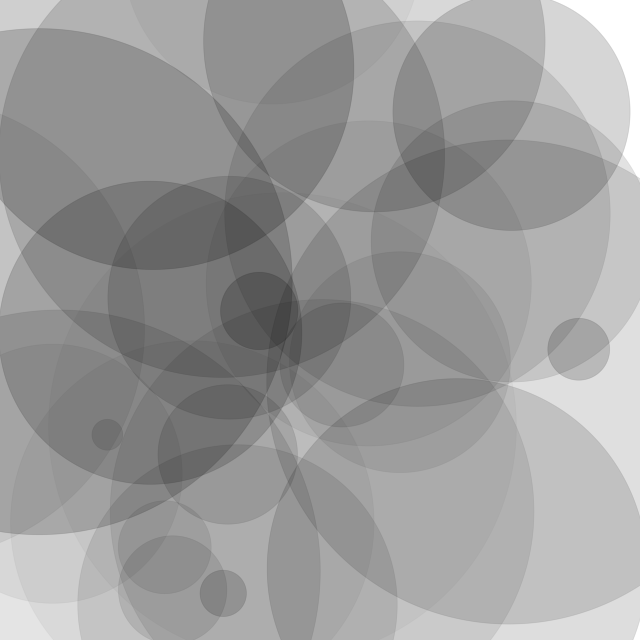
Reproduce this background procedurally as a Shadertoy shader.

```glsl
// Overlapping translucent grey discs with fine dark rims on white.

const int LARGE_COUNT = 21;
const int SMALL_COUNT = 8;
const float GOLDEN_ANGLE = 2.39996;
const float RIM_WIDTH = 0.0016;
const float RIM_STRENGTH = 0.55;

float hash(float n) {
    return fract(sin(n * 12.9898) * 43758.5453);
}

vec2 hash2(float n) {
    return vec2(hash(n), hash(n + 57.31));
}

// Light left after passing through one disc and its rim.
float discLight(vec2 p, vec2 center, float radius, float opacity, float pixel) {
    float d = length(p - center) - radius;
    float fill = smoothstep(0.75, -0.75, d / pixel);
    float halfRim = 0.5 * RIM_WIDTH;
    float rim = smoothstep(halfRim + 0.5 * pixel, halfRim - 0.5 * pixel, abs(d));
    // Keep the rim's total weight steady when it is thinner than a pixel.
    rim *= min(1.0, RIM_WIDTH / pixel);
    return (1.0 - opacity * fill) * (1.0 - RIM_STRENGTH * opacity * rim);
}

// Jittered spiral, stretched along the rising diagonal.
vec2 spiralCenter(float i, float count, vec2 middle, float reach) {
    float angle = i * GOLDEN_ANGLE;
    vec2 offset = reach * sqrt((i + 0.5) / count) * vec2(cos(angle), sin(angle));
    vec2 jitter = 0.14 * (hash2(i + 3.7) - 0.5);
    return middle + mat2(1.0, 0.1, 0.1, 1.0) * offset + jitter;
}

float largeDiscs(vec2 p, float pixel) {
    float light = 1.0;
    for (int k = 0; k < LARGE_COUNT; k++) {
        float i = float(k);
        vec2 center = spiralCenter(i, float(LARGE_COUNT), vec2(0.43, 0.5), 0.55);
        float radius = mix(0.17, 0.41, fract(i * 0.7321 + 0.35));
        float opacity = mix(0.03, 0.19, fract(i * 0.4142 + 0.2));
        light *= discLight(p, center, radius, opacity, pixel);
    }
    return light;
}

float smallDiscs(vec2 p, float pixel) {
    float light = 1.0;
    for (int k = 0; k < SMALL_COUNT; k++) {
        float i = float(k);
        vec2 center = mix(vec2(0.05), vec2(0.95), hash2(i + 21.3));
        float radius = mix(0.018, 0.115, (i + 0.5) / float(SMALL_COUNT));
        float opacity = mix(0.07, 0.19, hash(i + 83.1));
        light *= discLight(p, center, radius, opacity, pixel);
    }
    return light;
}

void mainImage(out vec4 fragColor, in vec2 fragCoord) {
    float pixel = 1.0 / iResolution.y;
    vec2 p = fragCoord * pixel;
    float grey = largeDiscs(p, pixel) * smallDiscs(p, pixel);
    fragColor = vec4(vec3(grey), 1.0);
}
```
